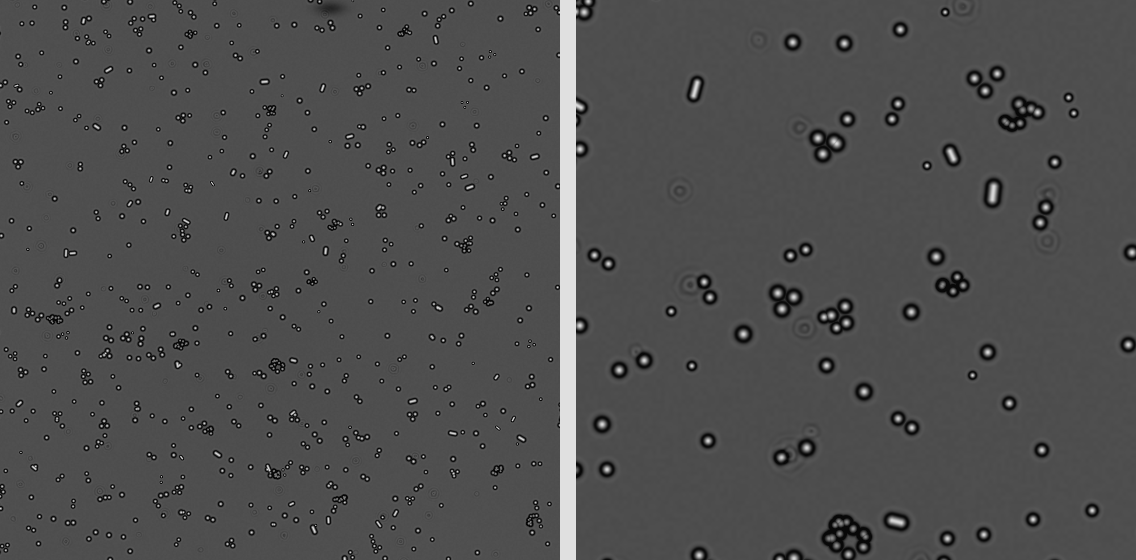
Left: the whole. Right: its middle third, enlarged.
Give the GLSL for this texture, as a Shadertoy shader.

```glsl
// Microscope field: tiny beads with bright cores and dark rims on flat grey.
// Jittered grids scatter single, paired and rod-shaped beads; loops pack clumps,
// and faint rippled discs stand for beads that lie out of focus.

const float TAU = 6.2831853;

vec4 hash4(vec3 p) {
    vec4 q = fract(p.xyzx * vec4(0.1031, 0.1030, 0.0973, 0.1099));
    q += dot(q, q.wzxy + 33.33);
    return fract((q.xxyz + q.yzzw) * q.zywx);
}

float valueNoise(vec2 p) {
    vec2 i = floor(p), f = fract(p);
    f = f * f * (3.0 - 2.0 * f);
    float a = hash4(vec3(i, 7.0)).x;
    float b = hash4(vec3(i + vec2(1, 0), 7.0)).x;
    float c = hash4(vec3(i + vec2(0, 1), 7.0)).x;
    float d = hash4(vec3(i + 1.0, 7.0)).x;
    return mix(mix(a, b, f.x), mix(c, d, f.x), f.y);
}

vec2 direction(float turn) {
    return vec2(cos(TAU * turn), sin(TAU * turn));
}

float segmentDistance(vec2 p, vec2 halfAxis) {
    float t = clamp(dot(p, halfAxis) / dot(halfAxis, halfAxis), -1.0, 1.0);
    return length(p - halfAxis * t);
}

// Distance to the nearest scattered bead, scaled by bead size
float scatteredBeads(vec2 uv) {
    float nearest = 1.0;
    for (int layer = 0; layer < 3; layer++) {
        float cells = 17.0 + float(layer);
        vec2 p = uv * cells + 0.37 * float(layer);
        for (int k = 0; k < 9; k++) {
            vec2 cell = floor(p) + vec2(k % 3, k / 3) - 1.0;
            vec4 place = hash4(vec3(cell + 20.0, 11.0 * float(layer) + 1.0));
            vec4 kind = hash4(vec3(cell + 20.0, 11.0 * float(layer) + 5.0));
            float density = 0.24 + 0.62 * valueNoise(cell / cells * 7.0 + 30.0);
            if (place.z > density) continue;

            vec2 q = (p - cell - place.xy) / cells;
            float size = mix(0.82, 1.12, place.w);
            if (kind.w < 0.06) size *= 0.6;
            vec2 axis = direction(kind.y);
            float d = length(q);
            if (kind.x < 0.11) d = segmentDistance(q, axis * mix(0.002, 0.0045, kind.z));
            else if (kind.x < 0.38) d = min(d, length(q - axis * 0.0098));
            if (kind.x > 0.11 && kind.x < 0.19)
                d = min(d, length(q - direction(kind.y + 0.17) * 0.0098));
            nearest = min(nearest, d / size);
        }
    }
    return nearest;
}

// Tight clumps: x is the distance to the nearest bead, y is the shading inside
vec2 clumpedBeads(vec2 uv) {
    vec2 result = vec2(1.0, 0.0);
    for (int i = 0; i < 15; i++) {
        vec4 clump = hash4(vec3(float(i), 3.0, 61.0));
        vec2 q = uv - mix(vec2(0.04), vec2(0.96), clump.xy);
        if (length(q) > 0.045) continue;
        float spread = mix(0.008, 0.015, clump.z);
        int count = 5 + int(9.0 * clump.z);
        float body = 0.0;
        for (int j = 0; j < count; j++) {
            vec4 bead = hash4(vec3(float(i), float(j), 83.0));
            vec2 offset = direction(bead.x) * sqrt(bead.y) * spread;
            offset.y *= mix(0.55, 1.0, clump.w);
            float d = length(q - offset);
            result.x = min(result.x, d / mix(0.75, 1.05, bead.z));
            body += exp(-pow(d / 0.005, 2.0));
        }
        result.y = max(result.y, clamp(body - 0.8, 0.0, 1.0));
    }
    return result;
}

// Low-contrast rippled discs below the focal plane
float ghostBeads(vec2 uv) {
    float shade = 0.0;
    vec2 p = uv * 13.0;
    float mottle = valueNoise(uv * 230.0);
    for (int k = 0; k < 9; k++) {
        vec2 cell = floor(p) + vec2(k % 3, k / 3) - 1.0;
        vec4 ghost = hash4(vec3(cell + 20.0, 47.0));
        float density = 0.7 * valueNoise(cell * 0.4 + 9.0) + 0.25 * (1.0 - cell.x / 13.0);
        if (ghost.z > density) continue;
        float d = length(p - cell - ghost.xy) / 13.0 + 0.002 * (mottle - 0.5);
        float radius = mix(0.005, 0.010, ghost.w);
        float ripple = 0.35 + 0.9 * cos(d * TAU / 0.0047 + TAU * ghost.w);
        shade -= 0.055 * ripple * exp(-pow(d / radius, 2.0)) * (0.5 + mottle);
    }
    return shade;
}

void mainImage(out vec4 fragColor, in vec2 fragCoord) {
    vec2 uv = fragCoord / iResolution.y;

    // Grey field with slow drift, fine grain and one blurred smudge
    float grey = 0.305 + 0.012 * (valueNoise(uv * 2.5) - 0.5);
    grey += 0.014 * (valueNoise(uv * 400.0) - 0.5);
    grey += ghostBeads(uv);
    grey -= 0.16 * exp(-dot((uv - vec2(0.59, 0.985)) / vec2(0.025, 0.011),
                            (uv - vec2(0.59, 0.985)) / vec2(0.025, 0.011)));

    // Bead profile: pale halo, dark rim, bright core
    vec2 clumps = clumpedBeads(uv);
    float d = min(scatteredBeads(uv), clumps.x);
    grey += 0.025 * exp(-pow((d - 0.0075) / 0.0012, 2.0));
    grey -= 0.14 * clumps.y;
    grey -= 0.27 * exp(-pow((d - 0.0038) / 0.0014, 2.0));
    grey += 0.54 * exp(-pow(d / 0.0018, 2.0)) * (1.0 - 0.3 * clumps.y);

    fragColor = vec4(vec3(clamp(grey, 0.03, 0.95)), 1.0);
}
```
